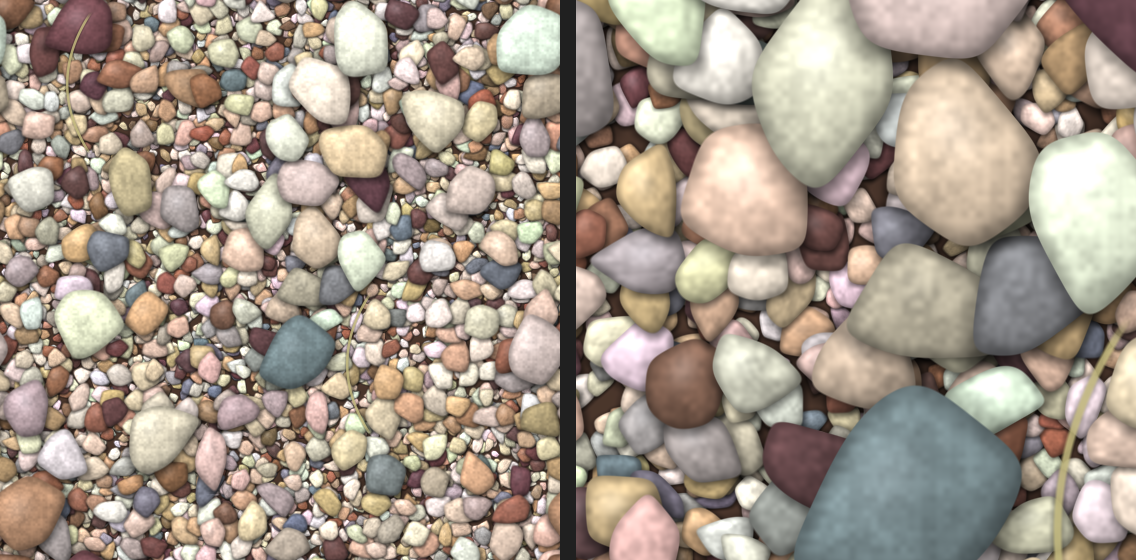
Left, the full canvas; right, a detail of the centre.
A WebGL 2 fragment shader for this texture:

```glsl
#version 300 es
precision highp float;

#define LAYERS 5
#define SIDES 6
#define ROUNDNESS 7.0
#define MOTTLE 0.30
#define RELIEF 0.20
#define SHADOW 0.62
#define SOFTNESS 1.3
#define LIGHT vec2(-0.5, 0.8)
#define GAP_COLOR vec3(0.29, 0.21, 0.17)
#define STALK_COLOR vec3(0.77, 0.73, 0.50)

uniform vec2 u_resolution;
out vec4 fragColor;

// Stone colours and the share of stones that take each one
const vec3 STONES[9] = vec3[9](
    vec3(0.95, 0.92, 0.87), vec3(0.87, 0.79, 0.70), vec3(0.83, 0.69, 0.54),
    vec3(0.70, 0.57, 0.44), vec3(0.69, 0.65, 0.63), vec3(0.62, 0.41, 0.33),
    vec3(0.42, 0.29, 0.29), vec3(0.48, 0.49, 0.53), vec3(0.50, 0.39, 0.30));
const float SHARES[9] = float[9](0.25, 0.27, 0.11, 0.09, 0.09, 0.06, 0.06, 0.04, 0.03);

// Cells per side, and the chance that a cell holds a stone
const float CELLS[LAYERS] = float[LAYERS](56.0, 38.0, 26.0, 17.0, 10.0);
const float CHANCE[LAYERS] = float[LAYERS](0.95, 0.85, 0.72, 0.38, 0.20);

float hash(vec2 p) {
    return fract(sin(dot(p, vec2(127.1, 311.7))) * 43758.5453);
}

float noise(vec2 p) {
    vec2 i = floor(p), f = fract(p);
    f = f * f * (3.0 - 2.0 * f);
    return mix(mix(hash(i), hash(i + vec2(1, 0)), f.x),
               mix(hash(i + vec2(0, 1)), hash(i + vec2(1, 1)), f.x), f.y);
}

mat2 rotation(float a) {
    float c = cos(a), s = sin(a);
    return mat2(c, s, -s, c);
}

vec3 stoneColor(float pick) {
    int i = 0;
    while (i < 8 && pick > SHARES[i]) {
        pick -= SHARES[i];
        i++;
    }
    return STONES[i];
}

// Rounded irregular polygon: x is 1 on the rim, yz is the outward direction
vec3 stoneShape(vec2 p, vec2 id) {
    float sum = 1e-6;
    vec2 slope = vec2(0.0);
    for (int k = 0; k < SIDES; k++) {
        vec2 key = id + float(k) * vec2(3.7, 9.1);
        float angle = 6.2832 * (float(k) + 0.7 * hash(key)) / float(SIDES);
        vec2 side = vec2(cos(angle), sin(angle)) / mix(0.68, 1.05, hash(key + 5.3));
        float reach = max(dot(p, side), 0.0);
        float steep = pow(reach, ROUNDNESS - 1.0);
        sum += steep * reach;
        slope += steep * side;
    }
    return vec3(pow(sum, 1.0 / ROUNDNESS), slope / (length(slope) + 1e-5));
}

// Paints one stone and the shade around it over the ground
vec3 paintStone(vec3 ground, vec2 offset, vec2 id, float cells) {
    float radius = mix(0.42, 0.74, hash(id + 2.1));
    float stretch = mix(0.82, 1.25, hash(id + 4.6));
    mat2 turn = rotation(6.2832 * hash(id + 7.9));
    vec2 p = turn * offset / radius * vec2(stretch, 1.0 / stretch);
    if (dot(p, p) > 3.5) return ground;

    vec3 shape = stoneShape(p, id);
    float rim = shape.x;
    float lit = dot(shape.yz * turn, LIGHT);
    float shade = SHADOW * (0.65 - 0.4 * lit) * (1.0 - smoothstep(0.9, 1.35, rim));
    ground *= 1.0 - shade;

    // Body colour with blotches and fine grain
    vec3 color = stoneColor(hash(id + 11.3));
    color *= 0.93 + 0.14 * vec3(hash(id + 1.7), hash(id + 1.9), hash(id + 2.3));
    float blotch = noise(p * 2.6 + id) * 0.6 + noise(p * 7.0 + id + 31.0) * 0.4;
    float grain = noise(offset / cells * 230.0 + id);
    color *= 1.0 + MOTTLE * (blotch - 0.45) + 0.14 * (grain - 0.5);

    // Domed light, dark rim and a wet glint
    color *= 1.0 + RELIEF * lit * smoothstep(0.15, 1.0, rim);
    color *= 1.0 - 0.32 * smoothstep(0.72, 1.05, rim);
    vec2 glintAt = p - turn * LIGHT * 0.35;
    float glint = exp(-9.0 * dot(glintAt, glintAt)) * hash(id + 14.2);
    color += 0.20 * glint * vec3(0.95, 0.97, 1.0);

    float blur = SOFTNESS * cells / (u_resolution.y * radius);
    return mix(ground, color, 1.0 - smoothstep(1.0 - blur, 1.0 + blur, rim));
}

vec3 paintLayer(vec3 ground, vec2 uv, int layer) {
    float cells = CELLS[layer];
    vec2 grid = uv * cells, cell = floor(grid);
    for (int y = -1; y <= 1; y++)
        for (int x = -1; x <= 1; x++) {
            vec2 home = cell + vec2(x, y);
            vec2 id = mod(home, cells) + float(layer) * 61.7;
            if (hash(id + 17.5) > CHANCE[layer]) continue;
            vec2 center = home + 0.12 + 0.76 * vec2(hash(id), hash(id + 23.4));
            ground = paintStone(ground, grid - center, id, cells);
        }
    return ground;
}

// Thin bowed plant stalks
vec3 paintStalks(vec3 ground, vec2 uv) {
    for (int i = 0; i < 2; i++) {
        vec2 p = fract(uv - vec2(0.62, 0.35) - 0.5 * float(i) + 0.5) - 0.5;
        float across = abs(p.x - 2.6 * p.y * p.y) / sqrt(1.0 + 27.0 * p.y * p.y);
        float along = 1.0 - smoothstep(0.11, 0.13, abs(p.y));
        ground *= 1.0 - 0.25 * along * (1.0 - smoothstep(0.002, 0.006, across));
        ground = mix(ground, STALK_COLOR, 0.85 * along * (1.0 - smoothstep(0.001, 0.0035, across)));
    }
    return ground;
}

void main() {
    vec2 uv = gl_FragCoord.xy / u_resolution;
    vec3 color = GAP_COLOR;
    for (int layer = 0; layer < LAYERS; layer++) color = paintLayer(color, uv, layer);
    fragColor = vec4(clamp(paintStalks(color, uv), 0.0, 1.0), 1.0);
}
```
